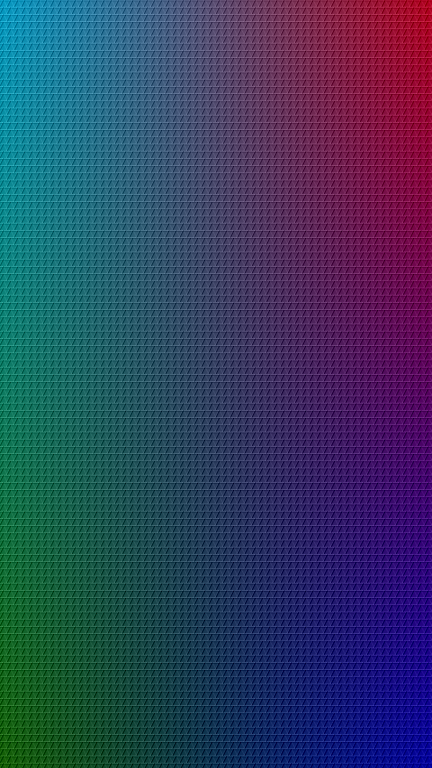
A Shadertoy shader for this background:

```glsl
// Four-corner colour gradient embossed with a fine grid of small triangles.

const vec3 TOP_LEFT     = vec3(0.02, 0.60, 0.76);
const vec3 TOP_RIGHT    = vec3(0.69, 0.00, 0.12);
const vec3 BOTTOM_LEFT  = vec3(0.08, 0.37, 0.01);
const vec3 BOTTOM_RIGHT = vec3(0.00, 0.00, 0.61);

const float COLUMNS     = 60.0;  // square cells across the width
const float LINE_WIDTH  = 0.13;  // in cells
const float BASE_LIGHT  = 0.13;  // highlight along each base
const float BASE_SHADE  = 0.08;  // groove under each base
const float LEFT_SHADE  = 0.17;  // dark rising edge
const float LEFT_LIGHT  = 0.06;  // thin glint beside the rising edge
const float RIGHT_LIGHT = 0.06;  // faint falling edge

// Signed distance to the nearest of a family of lines one cell apart
float repeatLine(float x) {
    return fract(x + 0.5) - 0.5;
}

// Share of a pixel covered by a line, also right for lines below a pixel
float coverage(float d, float pixel) {
    float halfWidth = 0.5 * LINE_WIDTH;
    return clamp((d + halfWidth) / pixel + 0.5, 0.0, 1.0)
         - clamp((d - halfWidth) / pixel + 0.5, 0.0, 1.0);
}

// Light and shade of the raised triangles
float emboss(vec2 p, float pixel) {
    float height = fract(p.y);
    float slope = 2.0 / sqrt(5.0);
    float rising  = repeatLine(p.x - 0.5 * height) * slope;
    float falling = repeatLine(p.x + 0.5 * height) * slope;
    float base = repeatLine(p.y);
    float groove = repeatLine(p.y + LINE_WIDTH);

    float relief = BASE_LIGHT * coverage(base, pixel);
    relief -= BASE_SHADE * coverage(groove, pixel);
    relief -= LEFT_SHADE * coverage(rising, pixel);
    relief += LEFT_LIGHT * coverage(rising + LINE_WIDTH, pixel);
    relief += RIGHT_LIGHT * coverage(falling, pixel);
    return relief;
}

void mainImage(out vec4 fragColor, in vec2 fragCoord) {
    vec2 uv = fragCoord / iResolution.xy;

    // Background blended between the corners
    vec3 bottom = mix(BOTTOM_LEFT, BOTTOM_RIGHT, uv.x);
    vec3 top = mix(TOP_LEFT, TOP_RIGHT, uv.x);
    vec3 color = mix(bottom, top, uv.y);

    // Square cells, counted down from the top edge
    float pixel = COLUMNS / iResolution.x;
    vec2 cell = vec2(fragCoord.x, fragCoord.y - iResolution.y) * pixel;
    color += emboss(cell, pixel);

    fragColor = vec4(clamp(color, 0.0, 1.0), 1.0);
}
```
